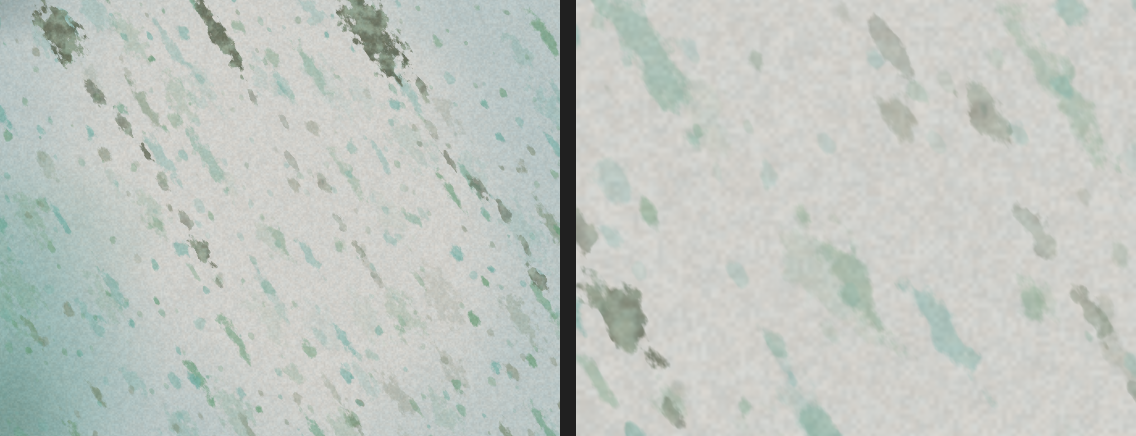
Left, the full canvas; right, a detail of the centre.
Write a Shadertoy shader that draws this texture.

```glsl
// Pale weathered stone with slanted green mineral streaks, olive patches and fine grain.

float hash(vec2 p) {
    vec3 q = fract(vec3(p.xyx) * 0.1031);
    q += dot(q, q.yzx + 33.33);
    return fract((q.x + q.y) * q.z);
}

float noise(vec2 p) {
    vec2 i = floor(p), f = fract(p);
    f = f * f * (3.0 - 2.0 * f);
    return mix(mix(hash(i), hash(i + vec2(1, 0)), f.x),
               mix(hash(i + vec2(0, 1)), hash(i + 1.0), f.x), f.y);
}

float fbm(vec2 p) {
    float sum = 0.0, amp = 0.5;
    for (int i = 0; i < 4; i++) {
        sum += amp * noise(p);
        p = p * 2.03 + 17.3;
        amp *= 0.5;
    }
    return sum / 0.9375;
}

// Soft ellipse whose rim is broken up by the rough value
float blot(vec2 d, vec2 radius, float rough, float softness) {
    return 1.0 - smoothstep(1.0 - softness, 1.0 + softness, length(d / radius) + rough);
}

// Scatters blots over jittered cells and stains the stone with them
vec3 stain(vec3 stone, vec2 s, vec2 cell, vec2 radius, float share, float strength, float rough, float seed) {
    vec2 home = floor(s / cell);
    for (int y = -1; y <= 1; y++)
    for (int x = -1; x <= 1; x++) {
        vec2 id = home + vec2(x, y), key = id + seed;
        if (hash(key) > share) continue;
        vec2 jitter = vec2(hash(key + 31.7), hash(key + 57.1));
        vec2 d = s - (id + 0.15 + 0.7 * jitter) * cell;
        float size = mix(0.55, 1.3, hash(key + 83.9));
        float tone = hash(key + 111.3);
        vec3 green = mix(vec3(0.42, 0.61, 0.47), vec3(0.44, 0.67, 0.63), smoothstep(0.35, 0.75, tone));
        vec3 pigment = mix(vec3(0.48, 0.52, 0.43), green, smoothstep(0.05, 0.25, tone));
        float cover = blot(d, radius * size, rough, 0.4);
        stone = mix(stone, pigment, cover * strength * mix(0.4, 1.0, hash(key + 149.5)));
    }
    return stone;
}

void mainImage(out vec4 fragColor, in vec2 fragCoord) {
    vec2 p = fragCoord / iResolution.y;
    float width = iResolution.x / iResolution.y;

    // Frame with x running down the streaks and y across them
    vec2 along = vec2(0.55, -0.835), across = vec2(0.835, 0.55);
    vec2 s = vec2(dot(p, along), dot(p, across));
    float cloud = fbm(p * 4.0 + 3.0);
    float rough = (fbm(s * vec2(55.0, 95.0)) - 0.5) * 2.2;

    // Warm pale middle, cool rim, teal wash from the lower left
    vec2 offset = p - vec2(0.5 * width, 0.56);
    vec2 fromMiddle = vec2(dot(offset, along) * 0.8, dot(offset, across) * 1.1);
    float rim = length(fromMiddle) + (cloud - 0.5) * 0.3;
    vec3 stone = mix(vec3(0.815, 0.815, 0.797), vec3(0.72, 0.77, 0.768), smoothstep(0.32, 0.72, rim));
    float wash = 1.0 - smoothstep(0.0, 0.62, length((p - vec2(-0.04, 0.08)) * vec2(1.25, 0.8)) + (cloud - 0.5) * 0.25);
    stone = mix(stone, vec3(0.54, 0.69, 0.67), wash);
    float corner = 1.0 - smoothstep(0.0, 0.22, length(p * vec2(1.0, 0.7)));
    float topCorner = 1.0 - smoothstep(0.0, 0.16, length((p - vec2(0, 1)) * vec2(0.8, 1.3)));
    stone = mix(stone, vec3(0.45, 0.58, 0.55), 0.7 * corner);
    stone = mix(stone, vec3(0.56, 0.63, 0.63), 0.7 * topCorner);

    // Faint smears, long streaks and small flecks, sparser in the middle
    float presence = mix(0.5, 1.0, smoothstep(0.1, 0.5, rim));
    stone = stain(stone, s, vec2(0.16, 0.10), vec2(0.055, 0.022), 0.5, 0.28 * presence, rough * 1.2, 11.0);
    stone = stain(stone, s, vec2(0.19, 0.085), vec2(0.048, 0.009), 0.5, 0.75 * presence, rough, 211.0);
    stone = stain(stone, s, vec2(0.085, 0.06), vec2(0.015, 0.009), 0.42, 0.75 * presence, rough, 419.0);
    stone = stain(stone, s, vec2(0.045, 0.04), vec2(0.008, 0.005), 0.3, 0.5 * presence, rough, 631.0);

    // Three veins: an olive patch near the top, then a trail of crumbs
    float mottle = smoothstep(0.3, 0.7, fbm(p * 45.0 + 9.0));
    for (int vein = 0; vein < 3; vein++)
    for (int k = 0; k < 8; k++) {
        float v = float(vein), n = float(k);
        vec2 key = vec2(n * 7.0 + 3.0, v * 13.0 + 5.0);
        vec2 d = p - vec2(0.135 + 0.36 * v, 0.93);
        d = vec2(dot(d, along), dot(d, across));
        vec2 radius = vein == 1 ? vec2(0.10, 0.015) : vec2(0.068 + 0.018 * v, 0.034 + 0.004 * v);
        float strength = 0.88;
        if (k > 0) {
            d -= vec2(0.09 + 0.085 * n, (hash(key) - 0.5) * 0.05);
            radius = vec2(0.03, 0.011) * mix(0.5, 1.2, hash(key + 21.0));
            strength = mix(0.25, 0.85, hash(key + 43.0)) * (vein == 1 ? 0.5 : 1.0);
        }
        vec3 olive = mix(vec3(0.38, 0.41, 0.34), vec3(0.54, 0.61, 0.53), mottle);
        stone = mix(stone, olive, strength * blot(d, radius, rough * 0.8, 0.2));
    }

    // Sandy grain with a slight colour shift
    float grain = noise(p * 270.0) + 0.6 * noise(p * 120.0 + 41.0) - 0.8;
    float shift = noise(p * 150.0 + 77.0) - 0.5;
    stone += grain * 0.05 + shift * vec3(0.018, -0.004, -0.016);
    fragColor = vec4(clamp(stone, 0.0, 1.0), 1.0);
}
```
